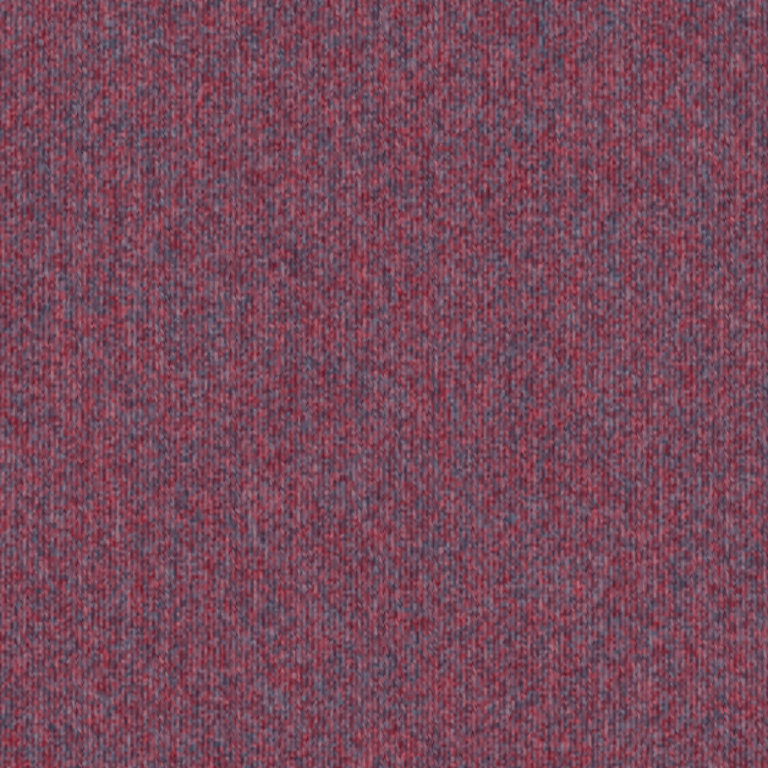
A three.js fragment shader for this texture:

```glsl
varying vec2 vUv;

// Colours: mean yarn tone and the shifts for one step of variation
const vec3 YARN_MEAN = vec3(0.464, 0.286, 0.353);
const vec3 RED_SHIFT = vec3(0.060, -0.029, -0.032);
const vec3 LIGHT_SHIFT = vec3(0.056, 0.054, 0.054);
const vec3 PALE_YARN = vec3(0.64, 0.50, 0.52);

// Feature counts across and up the canvas
const float RIB_COUNT = 140.0;
const vec2 FLECK_CELLS = vec2(190.0, 165.0);
const vec2 FIBRE_CELLS = vec2(250.0, 245.0);
const vec2 CLUMP_CELLS = vec2(88.0, 52.0);
const vec2 BROAD_CELLS = vec2(5.0, 3.0);
const float STREAK_CELLS = 12.0;

// Strengths
const float RIB_DEPTH = 0.68;
const float RIB_WOBBLE = 0.05;
const float LOOP_SLANT = 0.9;
const float FLECK_HUE = 0.66;
const float CLUMP_HUE = 0.30;
const float BROAD_HUE = 0.05;
const float STREAK_HUE = 0.12;
const float FIBRE_LIGHT = 0.66;
const float TUFT_LIGHT = 0.38;
const float STREAK_LIGHT = 0.13;
const float PALE_AMOUNT = 0.40;

const float TAU = 6.2831853;
const float NOISE_GAIN = 4.6; // brings value noise to about unit deviation

float hash(vec2 p) {
  vec3 q = fract(p.xyx * 0.1031);
  q += dot(q, q.yzx + 33.33);
  return fract((q.x + q.y) * q.z);
}

float valueNoise(vec2 p) {
  vec2 cell = floor(p);
  vec2 f = fract(p);
  f = f * f * (3.0 - 2.0 * f);
  float low = mix(hash(cell), hash(cell + vec2(1.0, 0.0)), f.x);
  float high = mix(hash(cell + vec2(0.0, 1.0)), hash(cell + vec2(1.0, 1.0)), f.x);
  return mix(low, high, f.y);
}

float signedNoise(vec2 p) {
  return (valueNoise(p) - 0.5) * NOISE_GAIN;
}

void main() {
  // Vertical ribs with slightly uneven edges
  float wobble = RIB_WOBBLE * signedNoise(vUv * vec2(RIB_COUNT, 90.0) + 11.0);
  float ribCoord = vUv.x * RIB_COUNT + wobble;
  float rib = floor(ribCoord);
  float across = fract(ribCoord) - 0.5;
  float ribProfile = cos(TAU * across);

  // Loops lean within each rib, some left and some right
  float lean = LOOP_SLANT * (hash(vec2(rib, 5.0)) * 2.0 - 0.7);
  vec2 slant = vec2(0.0, lean * across);

  // Noise layers, from single fibres to broad drifts
  float fleck = signedNoise(vUv * FLECK_CELLS + slant + 31.0);
  float fibre = signedNoise(vUv * FIBRE_CELLS + slant + 71.0);
  float clump = signedNoise(vUv * CLUMP_CELLS + 113.0);
  float broad = signedNoise(vUv * BROAD_CELLS + 157.0);
  float streak = signedNoise(vec2(rib, vUv.y * STREAK_CELLS + 191.0));
  float tuft = signedNoise(vUv * FLECK_CELLS + slant + 233.0);

  // Red against slate blue, then light against dark
  float redness = FLECK_HUE * fleck + CLUMP_HUE * clump
                + BROAD_HUE * broad + STREAK_HUE * streak;
  float paleStreak = signedNoise(vec2(rib + 300.0, vUv.y * STREAK_CELLS));
  float lightness = FIBRE_LIGHT * fibre + TUFT_LIGHT * tuft
                  + STREAK_LIGHT * paleStreak + RIB_DEPTH * ribProfile;
  vec3 colour = YARN_MEAN + RED_SHIFT * redness + LIGHT_SHIFT * lightness;

  // Rare pale fibres on the crowns of the ribs
  float pale = smoothstep(1.35, 2.0, tuft + 0.25 * paleStreak);
  pale *= smoothstep(-0.6, 0.6, ribProfile);
  colour = mix(colour, PALE_YARN, PALE_AMOUNT * pale);

  gl_FragColor = vec4(clamp(colour, 0.0, 1.0), 1.0);
}
```
